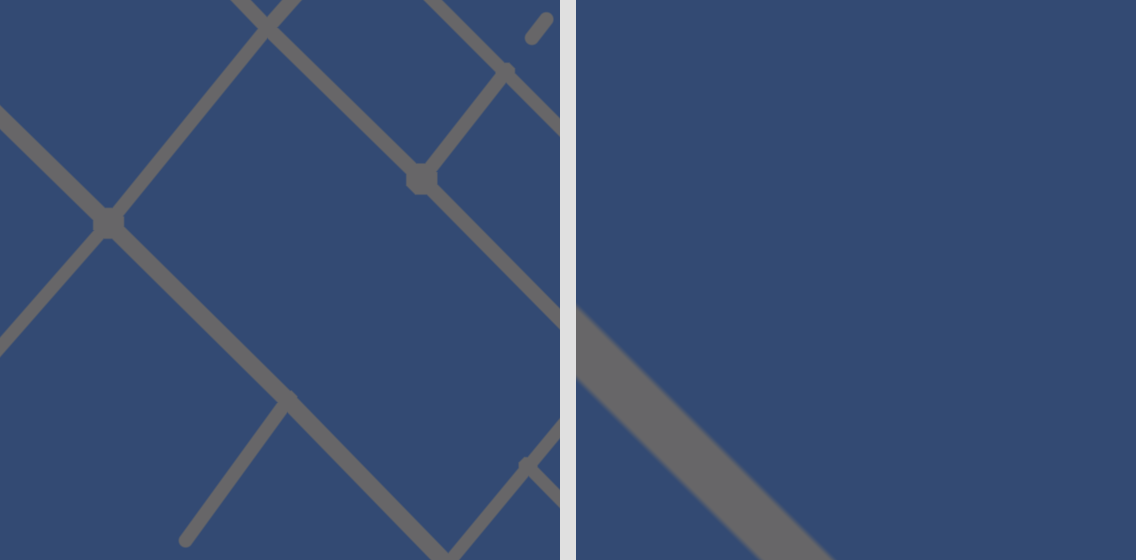
Left: the whole. Right: its middle third, enlarged.
This pattern is drawn by a WebGL 1 fragment shader. Its source:

```glsl
precision highp float;
// Sparse diagonal street plan: grey roads with chamfered junctions on flat blue.

#define GROUND vec3(0.200, 0.290, 0.450)
#define ROAD vec3(0.402, 0.400, 0.408)
#define STREET_GAP 0.43      // distance between neighbouring cross streets
#define STREET_START -0.305  // position of cross street zero
#define ROW_SHRINK 0.52      // each row of blocks is this much narrower
#define SLIM 0.0115          // half width of the narrowest road
#define BROAD 0.0165         // half width of the broadest road
#define JUNCTION_MIN 0.017
#define JUNCTION_MAX 0.029
#define STUB_REACH 0.35      // part of a block crossed by a dead end
#define SOFTNESS 0.0022

uniform vec2 u_resolution;

float hash(vec2 p) {
  return fract(sin(dot(p, vec2(12.9898, 78.233))) * 43758.5453);
}

// Squared randomness: most values stay near the low end.
float mostlyLow(float low, float high, vec2 seed) {
  float h = hash(seed);
  return mix(low, high, h * h);
}

float isOdd(float n) {
  return mod(n, 2.0);
}

// Crossing of street cell.x and avenue cell.y, relative to the canvas centre.
vec2 crossing(vec2 cell) {
  float odd = isOdd(cell.x);
  float across = 0.799 - 0.946 * pow(ROW_SHRINK, cell.y);
  float along = STREET_START + STREET_GAP * cell.x;
  along -= mix(0.07, 0.2, odd) * across;
  along += mix(0.016, 0.07, odd) * (hash(cell + 3.7) - 0.5);
  across += 0.012 * (hash(cell + 9.1) - 0.5);
  return vec2(across + along, across - along) * 0.70711;
}

float roadDistance(vec2 p, vec2 a, vec2 b, float halfWidth) {
  vec2 ab = b - a;
  float t = clamp(dot(p - a, ab) / dot(ab, ab), 0.0, 1.0);
  return length(p - a - ab * t) - halfWidth;
}

float octagonDistance(vec2 p, float radius) {
  p = abs(p);
  return max(max(p.x, p.y), (p.x + p.y) * 0.70711) - radius;
}

// Cross streets run through; odd ones are missing, complete or dead ends.
float streetReach(vec2 cell) {
  float kind = mod(cell.y, 3.0);
  float oddReach = kind < 0.5 ? 0.0 : (kind < 1.5 ? 1.0 : STUB_REACH);
  return mix(1.0, oddReach, isOdd(cell.x));
}

// Nearest road surface belonging to one cell of the plan.
float cellDistance(vec2 p, vec2 cell) {
  vec2 here = crossing(cell);
  vec2 next = crossing(cell + vec2(1.0, 0.0));
  vec2 up = crossing(cell + vec2(0.0, 1.0));

  float avenueWidth = mostlyLow(SLIM, BROAD, vec2(cell.y, 5.3));
  float d = roadDistance(p, here, next, avenueWidth);
  d = min(d, octagonDistance(p - here, mostlyLow(JUNCTION_MIN, JUNCTION_MAX, cell + 1.9)));

  // Dead ends hang down from the upper avenue.
  float reach = streetReach(cell);
  if (reach > 0.0) {
    float streetWidth = mostlyLow(SLIM, BROAD, cell + 6.4);
    d = min(d, roadDistance(p, up, mix(up, here, reach), streetWidth));
  }

  // An occasional side lane leaves a cross street halfway.
  if (abs(mod(cell.x + cell.y, 4.0) - 2.0) < 0.5 && isOdd(cell.x) < 0.5) {
    vec2 fork = mix(here, up, 0.5);
    d = min(d, roadDistance(p, fork, fork + (next - here) * 0.6, SLIM));
    d = min(d, octagonDistance(p - fork, JUNCTION_MIN));
  }
  return d;
}

void main() {
  float canvas = min(u_resolution.x, u_resolution.y);
  vec2 p = (gl_FragCoord.xy - 0.5 * u_resolution) / canvas;

  float d = 1.0;
  for (int row = -1; row <= 2; row++) {
    for (int street = -1; street <= 2; street++) {
      d = min(d, cellDistance(p, vec2(float(street), float(row))));
    }
  }

  float edge = max(SOFTNESS, 0.75 / canvas);
  float cover = 1.0 - smoothstep(-edge, edge, d);
  gl_FragColor = vec4(mix(GROUND, ROAD, cover), 1.0);
}
```
